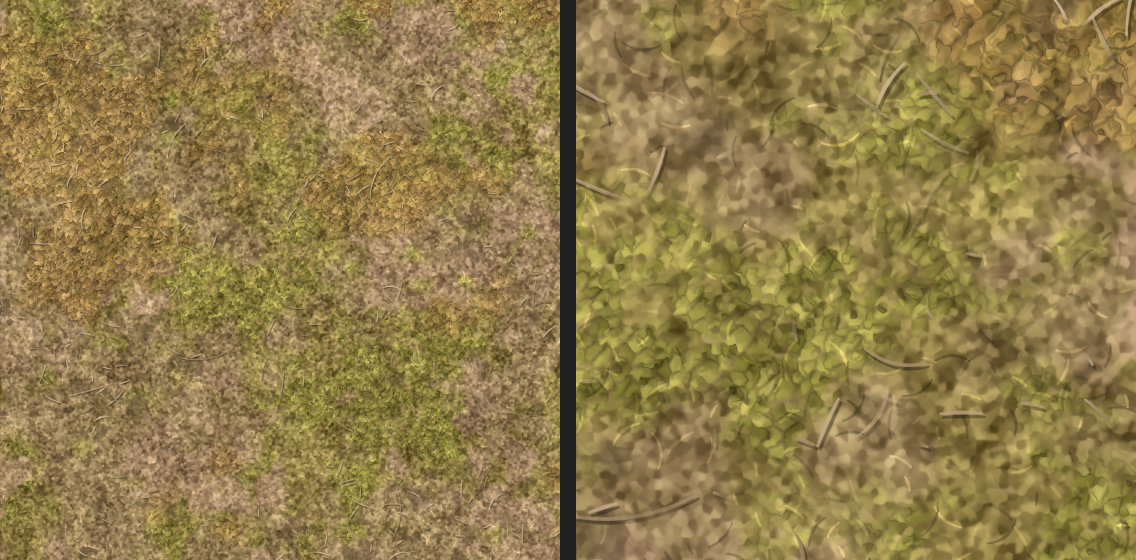
Left, the full canvas; right, a detail of the centre.
Reproduce this texture procedurally as a WebGL 2 fragment shader.

```glsl
#version 300 es
precision highp float;
uniform vec2 u_resolution;
out vec4 fragColor;

#define PATCH_SCALE 7.0
#define GRAIN_SCALE 210.0
#define GRAIN_CONTRAST 0.78
#define LEAF_SCALE 105.0
#define LEAF_AMOUNT 0.62
#define CHUNK_SCALE 78.0
#define FIBRE_SCALE 62.0
#define FIBRE_AMOUNT 0.36
#define STRAW_SCALE 38.0
#define TWIG_SCALE 15.0
#define STRAW_WIDTH 0.0013

vec3 hash3(vec2 p) {
    vec3 q = fract(p.xyx * vec3(0.1031, 0.1030, 0.0973));
    q += dot(q, q.yxz + 33.33);
    return fract((q.xxy + q.yzz) * q.zyx);
}

// Smooth cellular noise: cell values blended by distance to their points.
float blobs(vec2 p) {
    float total = 0.0, weights = 0.0;
    for (int i = 0; i < 9; i++) {
        vec2 cell = floor(p) + vec2(i % 3 - 1, i / 3 - 1);
        vec3 h = hash3(cell);
        vec2 d = p - cell - h.xy;
        float w = exp(-6.0 * dot(d, d));
        total += w * h.z;
        weights += w;
    }
    return total / weights;
}

// Two octaves of blobs, for ragged patch outlines.
float patches(vec2 p) {
    return 0.62 * blobs(p) + 0.38 * blobs(p * 3.7 + 19.0);
}

// Nearest distance, gap to the second nearest, and value of the nearest cell.
vec3 cells(vec2 p) {
    float first = 9.0, second = 9.0, value = 0.0;
    for (int i = 0; i < 9; i++) {
        vec2 cell = floor(p) + vec2(i % 3 - 1, i / 3 - 1);
        vec3 h = hash3(cell);
        float d = length(p - cell - h.xy);
        second = min(second, max(d, first));
        if (d < first) value = h.z;
        first = min(first, d);
    }
    return vec3(first, second - first, value);
}

// Scattered bent strokes, one per cell: coverage and shade.
vec2 strands(vec2 uv, float scale, float density, float width) {
    vec2 p = uv * scale, best = vec2(0.0);
    float soft = 0.8 * scale / min(u_resolution.x, u_resolution.y);
    for (int i = 0; i < 9; i++) {
        vec2 cell = floor(p) + vec2(i % 3 - 1, i / 3 - 1);
        vec3 place = hash3(cell + 31.0), kind = hash3(cell + 157.0);
        if (kind.x > density) continue;
        float angle = 6.2832 * place.z;
        vec2 axis = vec2(cos(angle), sin(angle)), d = p - cell - place.xy;
        d = vec2(dot(d, axis), dot(d, vec2(-axis.y, axis.x)));
        d.y += (kind.y - 0.5) * d.x * d.x;
        float reach = mix(0.2, 0.72, kind.z * kind.z);
        float dist = length(vec2(max(abs(d.x) - reach, 0.0), d.y));
        float radius = width * scale * (1.0 - 0.4 * abs(d.x) / reach);
        float cover = 1.0 - smoothstep(radius - soft, radius + soft, dist);
        if (cover > best.x) best = vec2(cover, kind.y);
    }
    return best;
}

void main() {
    vec2 uv = gl_FragCoord.xy / min(u_resolution.x, u_resolution.y);
    // Ground cover masks
    float moss = smoothstep(0.36, 0.64, patches(uv * PATCH_SCALE + 3.0));
    float bare = smoothstep(0.56, 0.76, patches(uv * PATCH_SCALE * 1.3 + 47.0));
    float ochre = smoothstep(0.58, 0.74, patches(uv * PATCH_SCALE * 0.6 + 83.0));
    float clump = smoothstep(0.42, 0.62, patches(uv * PATCH_SCALE * 2.2 + 11.0));
    float litter = smoothstep(0.42, 0.70, patches(uv * PATCH_SCALE * 1.6 + 65.0));
    // Grain from fine to coarse
    float grain = blobs(uv * GRAIN_SCALE) + 0.75 * blobs(uv * GRAIN_SCALE * 0.47 + 7.0)
        + 0.45 * blobs(uv * GRAIN_SCALE * 0.17 + 29.0)
        + 0.30 * blobs(uv * GRAIN_SCALE * 0.05 + 53.0) - 1.25;
    float tone = 0.5 + GRAIN_CONTRAST * grain;
    vec3 soil = mix(vec3(0.42, 0.33, 0.22), vec3(0.76, 0.65, 0.49), tone);
    vec3 turf = mix(vec3(0.37, 0.31, 0.14), vec3(0.74, 0.66, 0.39), tone);
    vec3 dust = mix(vec3(0.48, 0.37, 0.27), vec3(0.82, 0.69, 0.55), tone);
    vec3 colour = mix(mix(soil, turf, 0.25 + 0.75 * moss), dust, bare * 0.8);
    // Dry ochre crumbs
    vec3 crumb = cells(uv * CHUNK_SCALE + 0.8 * grain);
    vec3 crumb_colour = mix(vec3(0.55, 0.41, 0.20), vec3(0.76, 0.62, 0.36), crumb.z);
    crumb_colour *= mix(0.72, 1.05, smoothstep(0.0, 0.35, crumb.y)) + 0.3 * grain;
    colour = mix(colour, crumb_colour, ochre * 0.7);
    // Small green leaves with shaded gaps
    vec3 leaf = cells(uv * LEAF_SCALE + 0.7 * grain + 91.0);
    vec3 leaf_colour = mix(vec3(0.43, 0.43, 0.14), vec3(0.70, 0.68, 0.32), leaf.z);
    leaf_colour *= mix(0.72, 1.08, smoothstep(0.0, 0.4, leaf.y)) + 0.3 * grain;
    float leaf_mask = moss * clump * (1.0 - bare) * (1.0 - 0.7 * ochre);
    leaf_mask *= 1.0 - smoothstep(0.4, 0.9, leaf.x);
    colour = mix(colour, leaf_colour, leaf_mask * LEAF_AMOUNT);
    // Matted fibres and dark hollows
    vec2 fibre = strands(uv, FIBRE_SCALE, 0.8, STRAW_WIDTH * 0.8);
    colour *= 1.0 + FIBRE_AMOUNT * fibre.x * (fibre.y * 1.5 - 0.7);
    float hollow = smoothstep(0.68, 0.90, blobs(uv * 34.0 + 13.0)) * litter;
    colour = mix(colour, vec3(0.35, 0.28, 0.19), hollow * 0.5);
    // Pale straw and longer twigs above their shadows
    vec2 lifted = uv + vec2(-0.0016, 0.0022);
    vec2 straw = strands(uv, STRAW_SCALE, 0.45, STRAW_WIDTH);
    vec2 twig = strands(uv + 5.0, TWIG_SCALE, 0.35, STRAW_WIDTH);
    float shadow = max(strands(lifted, STRAW_SCALE, 0.45, STRAW_WIDTH).x,
        strands(lifted + 5.0, TWIG_SCALE, 0.35, STRAW_WIDTH).x);
    colour *= 1.0 - 0.32 * shadow * litter;
    vec3 dry = vec3(0.62, 0.51, 0.38), bleached = vec3(0.90, 0.81, 0.68);
    colour = mix(colour, mix(dry, bleached, straw.y), straw.x * litter * 0.8);
    colour = mix(colour, mix(dry, bleached, twig.y), twig.x * litter * 0.7);
    fragColor = vec4(clamp(colour, 0.0, 1.0), 1.0);
}
```
